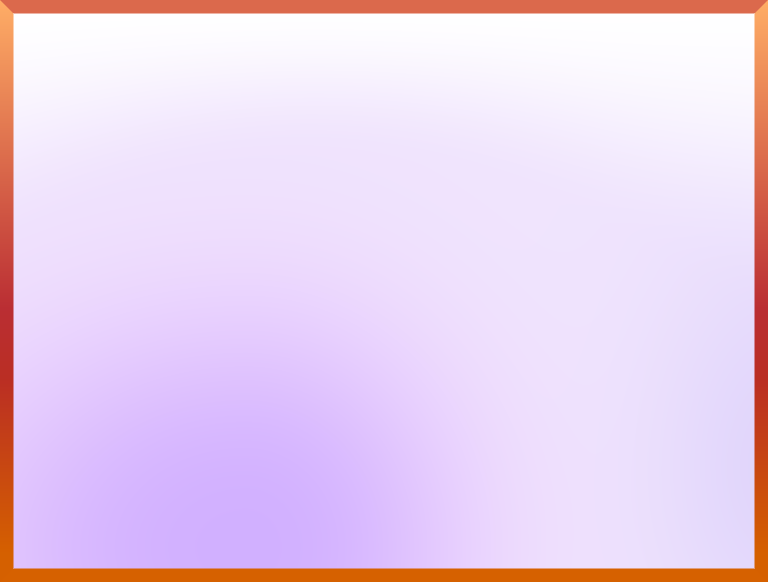
This background is drawn by a Shadertoy shader. Its source:

```glsl
// A soft white-to-lavender backdrop with a violet glow, inside a mitred copper frame.

// Linear ramp from 0 at a to 1 at b
float ramp(float a, float b, float x) {
    return clamp((x - a) / (b - a), 0.0, 1.0);
}

// Backdrop colour; uv runs from 0 to 1 with the origin at the lower left
vec3 backdrop(vec2 uv) {
    // White fades down to lavender, sooner near the middle
    float fadeLength = 0.27 + 0.9 * pow(abs(uv.x - 0.42), 2.0);
    vec3 color = mix(vec3(1.0), vec3(0.94, 0.895, 0.992),
                     smoothstep(0.0, fadeLength, 1.0 - uv.y));

    // Cool shade along the right side
    vec2 coolOffset = (uv - vec2(1.02, 0.2)) / vec2(0.17, 0.37);
    color = mix(color, vec3(0.88, 0.835, 0.985), exp(-dot(coolOffset, coolOffset)));

    // Violet glow at the bottom, wider on its left; red falls off later for a pink rim
    float glowWidth = uv.x > 0.32 ? 0.29 : 0.41;
    vec2 glowOffset = (uv - vec2(0.32, 0.06)) / vec2(glowWidth, 0.41);
    float glow = exp(-pow(length(glowOffset), 2.5));
    return mix(color, vec3(0.82, 0.69, 1.0), vec3(pow(glow, 1.4), glow, glow));
}

// Side bars run from peach through crimson to orange
vec3 sideBar(float depth) {
    vec3 color = mix(vec3(1.0, 0.68, 0.40), vec3(0.73, 0.18, 0.20), ramp(0.0, 0.53, depth));
    color = mix(color, vec3(0.73, 0.18, 0.14), ramp(0.53, 0.65, depth));
    return mix(color, vec3(0.835, 0.375, 0.0), ramp(0.65, 0.95, depth));
}

void mainImage(out vec4 fragColor, in vec2 fragCoord) {
    vec2 uv = fragCoord / iResolution.xy;
    float aspect = iResolution.x / iResolution.y;
    float pixel = 1.0 / iResolution.y;

    // Distances to the canvas edges, in canvas heights
    float side = min(uv.x, 1.0 - uv.x) * aspect;
    float top = 1.0 - uv.y;
    float bottom = uv.y;

    // Frame with diagonal joints at the corners
    vec3 frame = sideBar(top);
    frame = mix(frame, vec3(0.86, 0.41, 0.30), ramp(-pixel, pixel, side - top));
    frame = mix(frame, vec3(0.84, 0.38, 0.0), ramp(-pixel, pixel, side - bottom)
                                              * step(bottom, 0.5 * top));

    // Reveal the backdrop inside the frame
    float edge = min(side, min(top, bottom)) - 0.0232;
    float inside = ramp(-0.5 * pixel, 0.5 * pixel, edge);
    fragColor = vec4(mix(frame, backdrop(uv), inside), 1.0);
}
```
